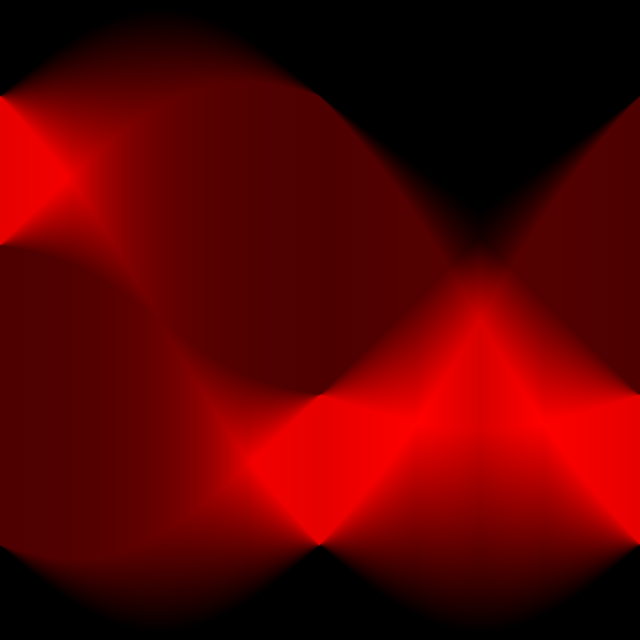
This background is drawn by a Shadertoy shader. Its source:

```glsl
const float PI = 3.14159265;
const float TOP = 0.150;      // corner heights, measured from the upper edge
const float UPPER = 0.383;
const float LOWER = 0.617;
const float BOTTOM = 0.852;

// Linear fade from a to b, never narrower than the antialiasing width
float ramp(float a, float b, float d, float aa) {
    float width = max(b - a, aa);
    return clamp((d - 0.5 * (a + b)) / width + 0.5, 0.0, 1.0);
}

// Path between two heights, bent by a bow and an s-shaped sway
float path(float from, float to, float t, float bow, float sway) {
    return mix(from, to, t) + bow * sin(PI * t) + sway * sin(2.0 * PI * t);
}

// Two lit faces separated by three soft edges
float faces(float d, vec2 rim, vec2 seam, vec2 base, vec2 light, float aa) {
    float r1 = ramp(rim.x, rim.y, d, aa);
    float r2 = ramp(seam.x, seam.y, d, aa);
    float r3 = ramp(base.x, base.y, d, aa);
    return light.x * (r1 - r2) + light.y * (r2 - r3);
}

// Brightness of a face that widens as t grows
float faceLight(float t) {
    return 0.3 + min(0.6 + 0.25 * t, 0.65 * exp(-6.2 * (t - 0.2135)));
}

// Half in which the bright face crosses from top to bottom
float crossingHalf(float t, float d, float aa) {
    float arch = path(TOP, TOP, t, -0.137, 0.0);
    float bowl = path(BOTTOM, BOTTOM, t, 0.137, 0.0);
    float diagonal = path(TOP, BOTTOM, t, 0.0, -0.024);
    float middle = path(UPPER, LOWER, t, 0.0, -0.022);
    float rise = path(UPPER, TOP, t, -0.10, 0.009);
    float fall = path(BOTTOM, LOWER, t, 0.10, 0.009);
    vec2 rim = vec2(arch, min(rise, diagonal));
    vec2 seam = vec2(min(max(rise, diagonal), middle),
                     max(middle, min(diagonal, fall)));
    vec2 base = vec2(max(diagonal, fall), bowl);
    vec2 light = vec2(faceLight(t), faceLight(1.0 - t));
    return faces(d, rim, seam, base, light, aa);
}

// Mirrored half with a peak at its centre
float peakHalf(float t, float d, float aa) {
    float q = 1.0 - abs(2.0 * t - 1.0);
    float diagonal = path(TOP, BOTTOM, 0.5 * q, 0.0, -0.024);
    float slope = 1.0 - diagonal;
    float valley = TOP + 0.18 * q;
    float shoulder = LOWER - 0.246 * q;
    float sag = path(LOWER, LOWER, t, 0.053, 0.0);
    float bowl = path(BOTTOM, BOTTOM, t, 0.137, 0.0);
    vec2 rim = vec2(valley, diagonal);
    vec2 seam = vec2(shoulder, min(slope, sag));
    vec2 base = vec2(max(slope, sag), bowl);
    float glow = min(0.9 + 0.16 * q, 1.0 - 0.42 * (q - 0.62));
    return faces(d, rim, seam, base, vec2(0.3 + 0.04 * q, glow), aa);
}

void mainImage(out vec4 fragColor, in vec2 fragCoord) {
    vec2 uv = fragCoord / iResolution.xy;
    float aa = 1.5 / iResolution.y;
    float depth = 1.0 - uv.y;
    float t = fract(2.0 * uv.x);
    float red = uv.x < 0.5 ? crossingHalf(t, depth, aa) : peakHalf(t, depth, aa);
    fragColor = vec4(clamp(red, 0.0, 1.0), 0.0, 0.0, 1.0);
}
```
